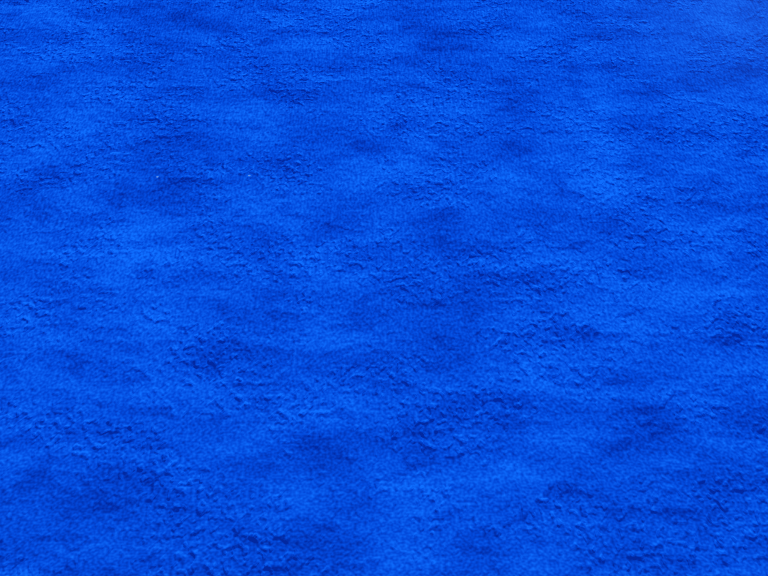
Give the GLSL for this texture, as a Shadertoy shader.

```glsl
const vec3 DEEP_BLUE = vec3(0.008, 0.200, 0.705);
const vec3 MID_BLUE = vec3(0.012, 0.288, 0.857);
const vec3 BRIGHT_BLUE = vec3(0.045, 0.390, 0.955);
const vec3 HAZE = vec3(0.22, 0.46, 0.93);
const vec3 FLECK = vec3(0.60, 0.72, 0.92);

float hash(vec2 p) {
    vec3 q = fract(p.xyx * vec3(0.1031, 0.1030, 0.0973));
    q += dot(q, q.yzx + 33.33);
    return fract((q.x + q.y) * q.z);
}

vec2 gradient(vec2 cell) {
    float angle = 6.28318 * hash(cell);
    return vec2(cos(angle), sin(angle));
}

float noise(vec2 p) {
    vec2 i = floor(p);
    vec2 f = p - i;
    vec2 u = f * f * f * (f * (f * 6.0 - 15.0) + 10.0);
    vec2 e = vec2(1.0, 0.0);
    float low = mix(dot(gradient(i), f), dot(gradient(i + e), f - e), u.x);
    float high = mix(dot(gradient(i + e.yx), f - e.yx),
                     dot(gradient(i + 1.0), f - 1.0), u.x);
    return mix(low, high, u.y);
}

float fbm(vec2 p, int octaves) {
    float sum = 0.0;
    float gain = 1.0;
    for (int i = 0; i < octaves; i++) {
        sum += gain * noise(p);
        p = mat2(1.92, 0.36, -0.36, 1.92) * p + 17.3;
        gain *= 0.6;
    }
    return sum;
}

// Ground plane receding towards a horizon above the frame
vec2 groundPlane(vec2 uv, float centre, float horizon) {
    float depth = horizon / (horizon - uv.y);
    return vec2((uv.x - centre) * depth, horizon * depth) + 20.0;
}

// Low ridges with narrow dark creases, drawn out sideways
float ripples(vec2 p) {
    p.y += 0.04 * noise(p * 4.0) + 0.015 * noise(p * 13.0) + 0.04 * p.x;
    float swell = fbm(p * vec2(4.5, 13.0), 4);
    float crease = smoothstep(0.15, 0.45, fbm(p * vec2(10.0, 27.0) + 5.0, 2));
    return 1.25 * swell - 0.75 * crease + 0.14;
}

float clodHeight(vec2 p) {
    return smoothstep(0.08, 0.38, noise(p));
}

// Crumbs lit from above, with a shadow below
float clods(vec2 p, float size) {
    vec2 q = p / size;
    float height = clodHeight(q);
    float lit = max(height - clodHeight(q + vec2(0.0, 0.3)), 0.0);
    float shadow = max(clodHeight(q + vec2(0.1, 0.4)) - height, 0.0);
    return 1.1 * lit - 1.6 * shadow + 0.1;
}

float flecks(vec2 p, float size, float share) {
    vec2 q = p / size;
    vec2 cell = floor(q);
    vec2 middle = 0.3 + 0.4 * vec2(hash(cell + 3.7), hash(cell + 9.1));
    float spot = 1.0 - smoothstep(0.08, 0.28, length(q - cell - middle));
    return spot * step(1.0 - share, hash(cell));
}

vec3 pigment(float tone) {
    vec3 shade = mix(MID_BLUE, DEEP_BLUE, clamp(-0.5 * tone, 0.0, 1.5));
    return mix(shade, BRIGHT_BLUE, clamp(0.5 * tone, 0.0, 1.4));
}

void mainImage(out vec4 fragColor, in vec2 fragCoord) {
    vec2 uv = fragCoord / iResolution.y;
    float aspect = iResolution.x / iResolution.y;
    vec2 ground = groundPlane(uv, 0.5 * aspect, 2.2);
    vec2 grainPos = vec2(ground.x, 1.3 * uv.y);

    // Broad light and dark areas
    float tone = 1.35 * fbm(ground * vec2(2.6, 4.2), 3) + 1.2 * ripples(ground);
    tone += 0.25 - 0.45 * smoothstep(0.45, 0.0, uv.y);

    // Crumbs gathered in patches, over fine powder
    float rough = smoothstep(-0.25, 0.35, fbm(ground * vec2(4.0, 6.0) + 8.0, 3));
    tone += mix(0.4, 1.5, rough) * clods(ground, 0.018);
    tone += mix(0.5, 1.2, rough) * clods(ground + 6.0, 0.011);
    tone -= 0.2 * rough;
    tone += 2.3 * noise(grainPos * 163.0) + 1.0 * noise(grainPos * 87.0 + 4.0);

    // Sheen in the far right corner and rare pale specks
    vec3 color = pigment(tone);
    float corner = length((uv - vec2(aspect, 1.0)) * vec2(1.0, 1.6));
    color = mix(color, HAZE, 0.3 * smoothstep(0.4, 0.0, corner));
    color = mix(color, FLECK, 0.6 * flecks(ground, 0.017, 0.0006));

    fragColor = vec4(clamp(color, 0.0, 1.0), 1.0);
}
```
